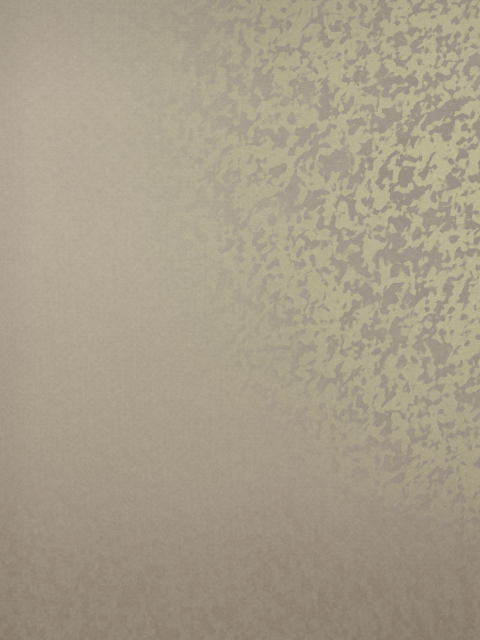
Reproduce this texture procedurally as a Shadertoy shader.

```glsl
// Warm plaster wall with a pearly metallic glaze catching light at upper right.
// A vertical tone ramp is the base; thresholded, warped value noise forms the
// glaze flecks, and soft distance masks control where they shine.
#define FLECK_SCALE 92.0
#define FLECK_EDGE 0.10
#define WARP 0.011
#define GRAIN 0.046
#define GLAZE_GOLD vec3(0.735, 0.715, 0.585)
#define GLAZE_GAP vec3(0.600, 0.565, 0.520)
#define WALL_LIGHT vec3(0.712, 0.668, 0.600)
#define WALL_MID vec3(0.664, 0.616, 0.550)
#define WALL_DARK vec3(0.562, 0.518, 0.460)

float hash(vec2 p) {
    return fract(sin(dot(p, vec2(127.1, 311.7))) * 43758.5453);
}

float noise(vec2 p) {
    vec2 cell = floor(p), f = fract(p);
    f = f * f * (3.0 - 2.0 * f);
    float low = mix(hash(cell), hash(cell + vec2(1, 0)), f.x);
    float high = mix(hash(cell + vec2(0, 1)), hash(cell + vec2(1, 1)), f.x);
    return mix(low, high, f.y);
}

float fbm(vec2 p) {
    float sum = 0.0, weight = 0.5;
    for (int i = 0; i < 4; i++) {
        sum += weight * noise(p);
        p = mat2(0.8, 0.6, -0.6, 0.8) * p * 2.03 + 17.3;
        weight *= 0.5;
    }
    return sum / 0.9375;
}

// Unlit wall: brightest above the middle, falling off to the floor and top.
vec3 wallColour(vec2 uv) {
    vec3 wall = mix(WALL_DARK, WALL_MID, smoothstep(-0.10, 0.40, uv.y));
    wall = mix(wall, WALL_LIGHT, smoothstep(0.28, 0.68, uv.y));
    wall *= 1.0 - 0.08 * smoothstep(0.82, 1.03, uv.y);
    wall *= 1.0 - 0.03 * smoothstep(0.08, 0.0, uv.x);
    float corner = length((uv - vec2(1.0, 0.0)) * vec2(1.3, 2.2));
    return wall * (1.0 - 0.04 * smoothstep(0.8, 0.0, corner));
}

// Organic flecks, stretched along a rising diagonal; 1 on glaze, 0 in gaps.
float flecks(vec2 p, float cover) {
    vec2 bend = vec2(noise(p * 45.0), noise(p * 45.0 + 41.0)) - 0.5;
    vec2 q = p + WARP * bend;
    q = vec2(0.82 * q.x - 0.57 * q.y, 0.57 * q.x + 0.82 * q.y);
    q *= vec2(1.12, 0.82) * FLECK_SCALE;
    float shape = 0.66 * noise(q) + 0.34 * noise(q * 1.9 + 9.0);
    return smoothstep(-FLECK_EDGE, FLECK_EDGE, shape - cover);
}

void mainImage(out vec4 fragColor, in vec2 fragCoord) {
    vec2 uv = fragCoord / iResolution.xy;
    vec2 p = fragCoord / iResolution.x;
    float cloud = fbm(p * 5.0) - 0.5;
    float patches = fbm(p * 10.0 + 30.0) - 0.5;
    vec3 colour = wallColour(uv) * (1.0 + 0.02 * cloud);

    // Glaze fades far leftward and below a slanting lower boundary.
    float leftEdge = 0.14 + 0.18 * smoothstep(0.85, 0.35, uv.y);
    float across = smoothstep(leftEdge, leftEdge + 0.46, uv.x + 0.10 * cloud);
    float floorLine = 0.30 - 0.20 * smoothstep(0.5, 1.0, uv.x);
    float above = smoothstep(floorLine - 0.06, floorLine + 0.20, uv.y + 0.08 * cloud);
    float glaze = above * across;

    // The hottest reflection follows a broad band near the right edge.
    vec2 fromGlow = (uv - vec2(0.90, 0.72)) / vec2(0.28, 0.36);
    float glow = exp(-dot(fromGlow, fromGlow)) * above;
    float fleck = flecks(p, 0.46 - 0.28 * patches);
    vec3 gold = mix(colour * vec3(1.0, 1.015, 0.96), GLAZE_GOLD, glow);
    vec3 gap = mix(colour * vec3(0.915, 0.915, 0.935), GLAZE_GAP, glow);
    float strength = glaze * clamp(0.78 + 0.22 * glow + 0.7 * patches, 0.0, 1.0);
    colour = mix(colour, mix(gap, gold, fleck), strength);

    // Pale olive veil around the flecks.
    float veil = smoothstep(0.10, 0.5, uv.x) * smoothstep(0.2, 0.55, uv.y);
    colour *= mix(vec3(1.0), vec3(0.985, 1.0, 0.98), veil * (1.0 - 0.5 * glow));

    // Faint, fine rosy wear along the bottom.
    float wear = smoothstep(0.28, 0.04, uv.y + 0.25 * cloud);
    float worn = smoothstep(0.42, 0.62, fbm(p * vec2(100.0, 65.0) + 70.0));
    colour *= mix(vec3(1.0), vec3(0.975, 0.955, 0.96), wear * worn);

    // Fine surface grain at two sizes.
    float grain = 0.65 * noise(p * 330.0) + 0.35 * noise(p * 160.0 + 5.0);
    colour += GRAIN * (grain - 0.5);
    fragColor = vec4(clamp(colour, 0.0, 1.0), 1.0);
}
```
